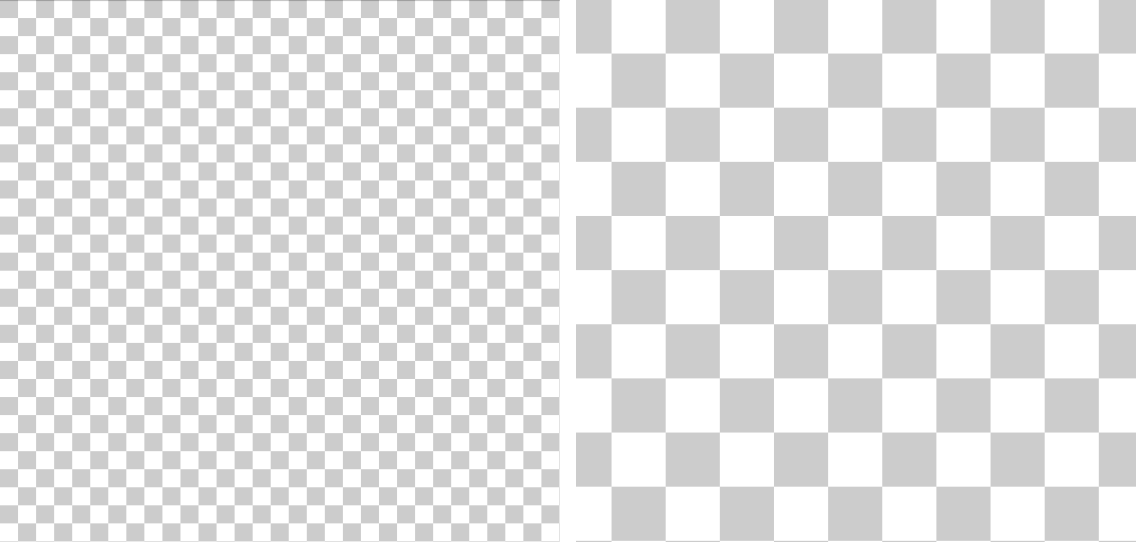
Left: the whole. Right: its middle third, enlarged.
Write a Shadertoy shader that draws this pattern.

```glsl
// A flat checkerboard of white and light grey squares, anchored at the top left
// corner, with a thin darker rule along the top edge. Each axis is a square wave
// averaged exactly over one pixel, and the product of both gives the checks.

#define CELLS_ACROSS 31.03
#define LIGHT_COLOR vec3(1.0)
#define GREY_COLOR vec3(0.8)
#define RULE_WIDTH 0.00195
#define RULE_SHADE 0.78

// Integral of a square wave of period 2: +1 on [0,1), -1 on [1,2)
vec2 squareWaveIntegral(vec2 x) {
    return 1.0 - abs(mod(x, 2.0) - 1.0);
}

// Mean of the checker sign over a square footprint centred on p
float filteredChecker(vec2 p, float footprint) {
    vec2 halfSize = vec2(0.5 * footprint);
    vec2 wave = (squareWaveIntegral(p + halfSize)
               - squareWaveIntegral(p - halfSize)) / footprint;
    return wave.x * wave.y;
}

void mainImage(out vec4 fragColor, in vec2 fragCoord) {
    // Distance from the top left corner, in canvas widths
    float pixel = 1.0 / iResolution.x;
    vec2 pos = vec2(fragCoord.x, iResolution.y - fragCoord.y) * pixel;

    // Checks: even squares are grey
    float checker = filteredChecker(pos * CELLS_ACROSS, pixel * CELLS_ACROSS);
    vec3 color = mix(LIGHT_COLOR, GREY_COLOR, 0.5 + 0.5 * checker);

    // Darker rule along the top edge
    float rule = clamp((RULE_WIDTH - pos.y) / pixel + 0.5, 0.0, 1.0);
    color *= mix(1.0, RULE_SHADE, rule);

    fragColor = vec4(color, 1.0);
}
```
